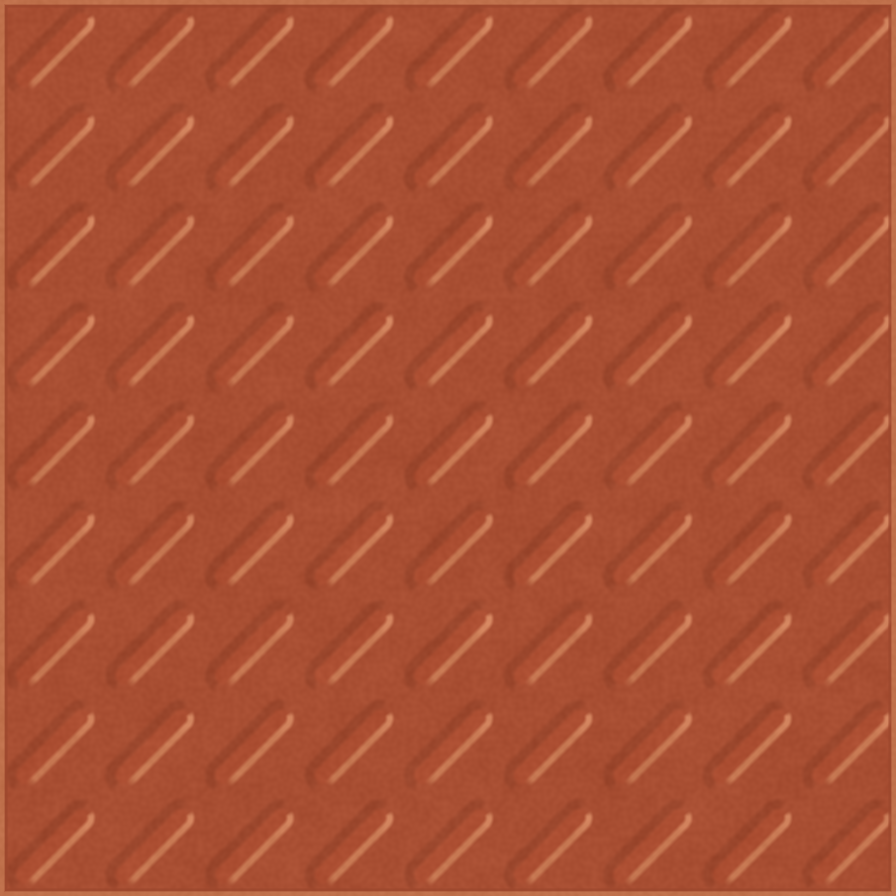
Reproduce this pattern procedurally as a WebGL 2 fragment shader.

```glsl
#version 300 es
precision highp float;
// Terracotta tile with a 9 by 9 grid of raised diagonal lozenges.
// Each lozenge is a capsule distance field whose bevel is lit from the
// right; gradient noise adds a faint clay grain, and a thin rim frames it.

uniform vec2 u_resolution;
out vec4 fragColor;

const float REPEATS = 9.0;
const vec3 CLAY = vec3(0.660, 0.308, 0.198);
const vec3 CROWN = vec3(0.678, 0.306, 0.194);
const vec3 SHADE = vec3(0.602, 0.272, 0.170);
const vec3 LIGHT = vec3(0.785, 0.480, 0.330);
const vec3 RIM = vec3(0.750, 0.440, 0.295);
const vec2 LIGHT_DIR = vec2(0.90, -0.436);

float hash(vec2 p) {
    vec3 q = fract(vec3(p.xyx) * 0.1031);
    q += dot(q, q.yzx + 33.33);
    return fract((q.x + q.y) * q.z);
}

vec2 gradientAt(vec2 cell) {
    float angle = 6.2832 * hash(cell);
    return vec2(cos(angle), sin(angle));
}

float gradientNoise(vec2 p) {
    vec2 i = floor(p), f = fract(p);
    vec2 u = f * f * f * (f * (f * 6.0 - 15.0) + 10.0);
    vec2 e = vec2(1.0, 0.0);
    float a = dot(gradientAt(i), f);
    float b = dot(gradientAt(i + e.xy), f - e.xy);
    float c = dot(gradientAt(i + e.yx), f - e.yx);
    float d = dot(gradientAt(i + e.xx), f - e.xx);
    return mix(mix(a, b, u.x), mix(c, d, u.x), u.y);
}

// Offset of p from the nearest point on a segment through the origin.
vec2 segmentOffset(vec2 p, vec2 halfSpan) {
    float t = clamp(dot(p, halfSpan) / dot(halfSpan, halfSpan), -1.0, 1.0);
    return p - t * halfSpan;
}

// Soft band of the given half width around zero.
float band(float d, float halfWidth, float soft) {
    return 1.0 - smoothstep(halfWidth - soft, halfWidth + soft, abs(d));
}

// Paints one lozenge; p is in cell units, aa is one pixel in them.
vec3 lozenge(vec3 base, vec2 p, float strength, float aa) {
    vec2 offset = segmentOffset(p - vec2(0.53, 0.50), vec2(0.285));
    float reach = length(offset);
    float facing = dot(offset / max(reach, 0.0001), LIGHT_DIR);

    float crown = 1.0 - smoothstep(0.06, 0.12, reach);
    float shadow = band(reach - 0.137, 0.048, max(0.030, aa))
                 * smoothstep(-0.15, 0.50, -facing);
    float shine = band(reach - 0.100, 0.033, max(0.024, aa))
                * smoothstep(0.45, 0.88, facing);
    float along = p.x + p.y;
    float tip = smoothstep(1.30, 1.70, along);
    float fade = smoothstep(0.38, 0.56, along);

    vec3 color = mix(base, CROWN, 0.8 * crown);
    color = mix(color, SHADE, shadow * strength);
    return mix(color, LIGHT + 0.05 * tip, shine * fade * strength);
}

void main() {
    vec2 uv = gl_FragCoord.xy / u_resolution;
    float pixel = 1.0 / min(u_resolution.x, u_resolution.y);

    // Lozenge grid, with a slight change of relief between repeats
    vec2 grid = uv * REPEATS;
    float strength = 0.90 + 0.10 * hash(floor(grid) + 7.0);
    vec3 color = lozenge(CLAY, fract(grid), strength, pixel * REPEATS);

    // Fine and broad clay grain
    float grain = 0.026 * gradientNoise(uv * 150.0)
                + 0.018 * gradientNoise(uv * 38.0 + 19.0)
                + 0.012 * gradientNoise(uv * 11.0 + 5.0);
    color += grain * vec3(1.0, 0.9, 0.8);

    // Pale rim with a dark groove inside it
    vec2 inset = min(uv, 1.0 - uv);
    float edge = min(inset.x, inset.y);
    color = mix(color, SHADE, 0.6 * band(edge - 0.0065, 0.002, pixel));
    float rim = 1.0 - smoothstep(0.0052 - pixel, 0.0052 + pixel, edge);
    color = mix(color, RIM + grain, rim);

    fragColor = vec4(color, 1.0);
}
```
